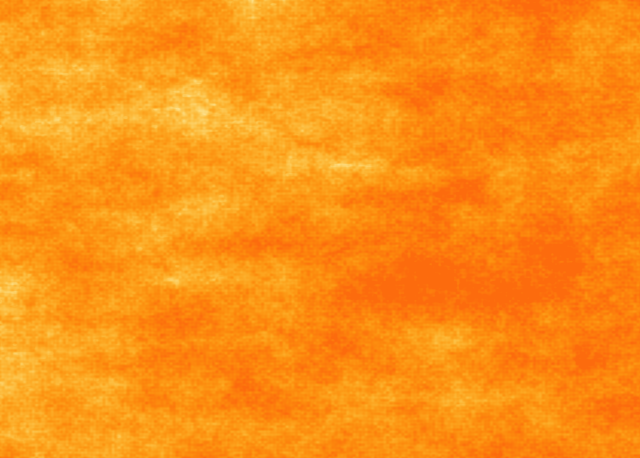
Give the GLSL for this texture, as a WebGL 1 fragment shader.

```glsl
precision highp float;
// Worn orange velvet: cloudy pile, horizontal streaks and a fine woven grain.

uniform vec2 u_resolution;

float hash(vec2 cell) {
  vec3 q = fract(cell.xyx * vec3(0.1031, 0.1030, 0.0973));
  q += dot(q, q.yzx + 33.33);
  return fract((q.x + q.y) * q.z);
}

// Smooth value noise, centred on zero
float noise(vec2 p) {
  vec2 i = floor(p);
  vec2 f = fract(p);
  f = f * f * (3.0 - 2.0 * f);
  float low = mix(hash(i), hash(i + vec2(1.0, 0.0)), f.x);
  float high = mix(hash(i + vec2(0.0, 1.0)), hash(i + vec2(1.0, 1.0)), f.x);
  return mix(low, high, f.y) - 0.5;
}

// Layered blotches that stay strong in the small sizes
float blotches(vec2 p) {
  float sum = 0.0;
  float weight = 1.0;
  for (int i = 0; i < 5; i++) {
    sum += weight * noise(p);
    p = p * 2.03 + vec2(17.3, 9.7);
    weight *= 0.74;
  }
  return sum;
}

// Broad light and shade where the pile is brushed differently
float brushedShade(vec2 p) {
  vec2 shadow = (p - vec2(1.12, 0.42)) / vec2(0.48, 0.27);
  vec2 band = (p - vec2(0.15, 0.73)) / vec2(0.42, 0.035);
  return 0.03 * (0.7 - p.x)
    - 0.065 * exp(-dot(shadow, shadow))
    + 0.06 * exp(-dot(band, band))
    + 0.07 * noise(p * vec2(2.3, 3.4) + 4.6);
}

float streaks(vec2 p) {
  return noise(p * vec2(2.2, 19.0) + 31.0)
    + 0.7 * noise(p * vec2(5.0, 47.0) + 58.0);
}

// Threads and pile tips
float weave(vec2 p) {
  float rows = sin(6.2832 * (p.y * 122.0 + 0.6 * noise(p * 14.0)));
  float columns = sin(6.2832 * (p.x * 118.0 + 0.6 * noise(p * 11.0 + 7.0)));
  return 0.10 * noise(p * vec2(150.0, 175.0))
    + 0.06 * noise(p * vec2(85.0, 120.0) + 23.0)
    + 0.008 * rows + 0.005 * columns;
}

void main() {
  vec2 p = gl_FragCoord.xy / u_resolution.y;
  vec2 bent = p + 0.02 * vec2(noise(p * 9.0), noise(p * 9.0 + 40.0));

  float cloud = brushedShade(p)
    + 0.145 * blotches(bent * vec2(5.2, 7.6) + 2.0)
    + 0.085 * streaks(bent);
  float green = 0.596 + cloud + weave(p);

  // Short pale flecks gather on the light patches
  float fleck = smoothstep(0.15, 0.42, noise(p * vec2(62.0, 105.0) + 71.0));
  green += 0.07 * fleck * smoothstep(0.0, 0.12, cloud);

  green = clamp(green, 0.42, 0.87);
  float paleness = max(green - 0.5, 0.0);
  gl_FragColor = vec4(0.99, green, 0.05 + 3.5 * paleness * paleness, 1.0);
}
```
